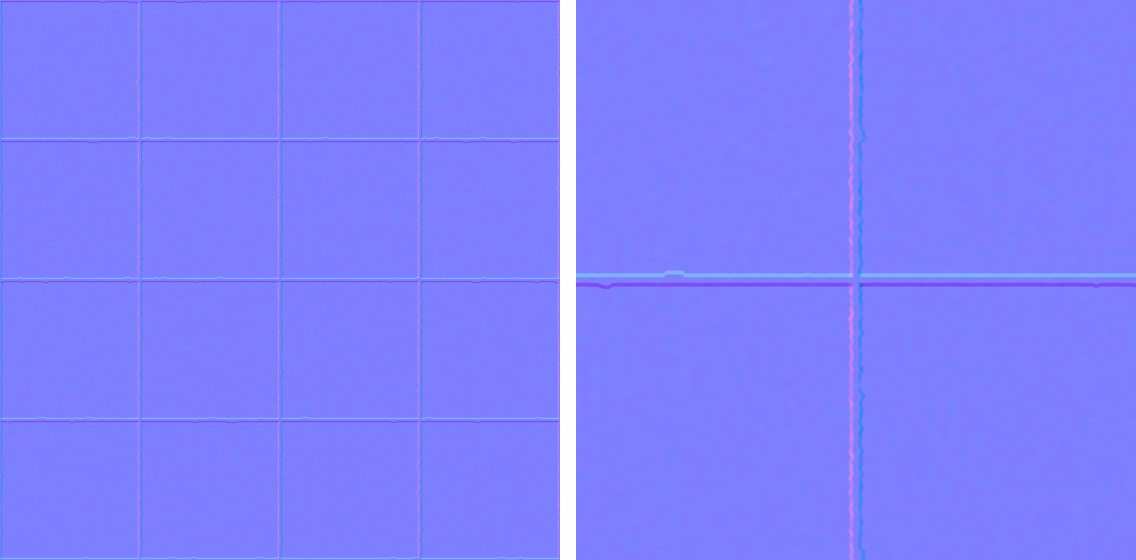
Left, the full canvas; right, a detail of the centre.
Reproduce this texture map procedurally as a Shadertoy shader.

```glsl
const float TILES = 4.0;
const float BEVEL_CENTRE = 0.0112;   // in tile widths
const float BEVEL_HALF = 0.0045;
const vec3 FLAT_COLOUR = vec3(0.49, 0.50, 1.0);

vec2 hash22(vec2 p) {
    vec3 q = fract(p.xyx * vec3(0.1031, 0.1030, 0.0973));
    q += dot(q, q.yzx + 33.33);
    return fract((q.xx + q.yz) * q.zy);
}

float cornerSlope(vec2 cell, vec2 corner, vec2 f) {
    return dot(hash22(cell + corner) * 2.0 - 1.0, f - corner);
}

float gradientNoise(vec2 p) {
    vec2 cell = floor(p), f = fract(p);
    vec2 u = f * f * f * (f * (f * 6.0 - 15.0) + 10.0);
    float low = mix(cornerSlope(cell, vec2(0, 0), f), cornerSlope(cell, vec2(1, 0), f), u.x);
    float high = mix(cornerSlope(cell, vec2(0, 1), f), cornerSlope(cell, vec2(1, 1), f), u.x);
    return mix(low, high, u.y);
}

// Mostly straight edge with fine jitter and short sparse chips
float edgeWear(float along, float seed, float roughness) {
    float jitter = gradientNoise(vec2(along * 58.0, seed + 5.3)) * 0.007 * roughness;
    float chip = smoothstep(0.24, 0.34, gradientNoise(vec2(along * 16.0, seed + 9.7)));
    return jitter + chip * 0.0065;
}

// Strength of the sloped rim at a distance inside one tile side
float bevel(float dist, float along, float seed, float roughness, float pixel) {
    float offset = abs(dist - BEVEL_CENTRE - edgeWear(along, seed, roughness));
    float band = clamp((BEVEL_HALF - offset) / pixel + 0.5, 0.0, 1.0);
    float ends = smoothstep(0.004, 0.012, min(along, 1.0 - along));
    float speckle = 1.0 + roughness * 1.1 * gradientNoise(vec2(along * 62.0, seed + 3.1));
    return band * ends * speckle;
}

// Fine grain of the tile face
vec2 surfaceGrain(vec2 uv) {
    vec2 fine = vec2(gradientNoise(uv * 150.0), gradientNoise(uv * 150.0 + 41.7));
    vec2 broad = vec2(gradientNoise(uv * 50.0 + 13.2), gradientNoise(uv * 50.0 + 71.9));
    return fine * 0.115 + broad * 0.035;
}

void mainImage(out vec4 fragColor, in vec2 fragCoord) {
    vec2 uv = fragCoord / iResolution.xy;
    vec2 tile = floor(uv * TILES);
    vec2 p = fract(uv * TILES);
    float pixel = TILES / iResolution.y;
    float seed = dot(tile, vec2(17.0, 71.0)) + 0.37;

    // Opposing slopes on the four sides
    float left = bevel(p.x, p.y, seed, 1.0, pixel);
    float right = bevel(1.0 - p.x, p.y, seed + 23.2, 1.0, pixel);
    float bottom = bevel(p.y, p.x, seed + 37.4, 0.15, pixel);
    float top = bevel(1.0 - p.y, p.x, seed + 51.6, 0.15, pixel);
    vec2 slope = vec2(right * 1.15 - left, bottom * 1.03 - top);
    slope.y += 0.07 * (left + right);

    // Faint lean of each tile, then grain
    slope += (hash22(tile + 8.0) - 0.5) * 0.012 + surfaceGrain(uv);

    vec3 colour = FLAT_COLOUR + vec3(slope * 0.2, -0.042 * min(dot(slope, slope), 1.0));
    fragColor = vec4(clamp(colour, 0.0, 1.0), 1.0);
}
```
